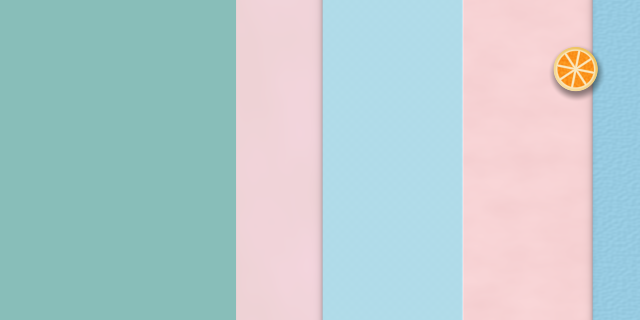
This background is drawn by a WebGL 2 fragment shader. Its source:

```glsl
#version 300 es
precision highp float;
// Five upright paper strips in teal, pink and blue, with an orange slice on a seam.
// Strips are layered from left to right by smooth edges; gradient noise gives the
// paper grain, exponential falloffs the seam shadows, and polar folding the slice.

#define SEAMS vec4(0.738, 1.008, 1.446, 1.852)
#define SLICE_CENTER vec2(1.799, 0.784)
#define SLICE_RADIUS 0.069
#define SEGMENTS 8.0
#define SHADOW_WIDTH 0.008
#define SHADOW_DEPTH 0.24

uniform vec2 u_resolution;
out vec4 fragColor;

const float TAU = 6.2831853;
const vec3 TEAL = vec3(0.533, 0.745, 0.725);
const vec3 ROSE = vec3(0.942, 0.828, 0.848);
const vec3 SKY = vec3(0.690, 0.860, 0.913);
const vec3 BLUSH = vec3(0.968, 0.823, 0.830);
const vec3 AZURE = vec3(0.590, 0.795, 0.883);
const vec3 RIND = vec3(0.93, 0.76, 0.36);
const vec3 PITH = vec3(0.98, 0.91, 0.75);
const vec3 FLESH = vec3(0.98, 0.57, 0.10);

vec2 gradient(vec2 cell) {
    vec3 h = fract(cell.xyx * vec3(0.1031, 0.1030, 0.0973));
    h += dot(h, h.yzx + 33.33);
    float angle = TAU * fract((h.x + h.y) * h.z);
    return vec2(cos(angle), sin(angle));
}

float noise(vec2 p) {
    vec2 i = floor(p), f = p - i;
    vec2 u = f * f * f * (f * (f * 6.0 - 15.0) + 10.0);
    vec2 e = vec2(0.0, 1.0);
    float low = mix(dot(gradient(i), f), dot(gradient(i + e.yx), f - e.yx), u.x);
    float high = mix(dot(gradient(i + e), f - e), dot(gradient(i + 1.0), f - 1.0), u.x);
    return mix(low, high, u.y);
}

float fbm(vec2 p) {
    float sum = 0.0, amp = 0.5;
    for (int i = 0; i < 3; i++) {
        sum += amp * noise(p);
        p = p * 2.03 + 17.0;
        amp *= 0.5;
    }
    return sum;
}

// Coverage of the region where d is positive, one pixel soft
float cover(float d, float px) {
    return smoothstep(-0.5 * px, 0.5 * px, d);
}

// Darkening cast to the left of a seam
float seamShadow(float x, float seam) {
    return 1.0 - SHADOW_DEPTH * exp(-max(seam - x, 0.0) / SHADOW_WIDTH);
}

vec3 strips(vec2 p, float px) {
    // Rose: broad slanted washes, brighter toward the right
    float wash = fbm(vec2(p.x * 5.0 + p.y * 1.6, p.y * 3.0 - p.x));
    vec3 rose = ROSE + vec3(0.012, 0.006, 0.018) * (wash * 2.0 + (p.x - 0.87) * 4.0);
    rose *= seamShadow(p.x, SEAMS.y);

    // Sky: faint diagonal weave
    float weave = sin(p.x * 210.0) * sin(p.y * 210.0);
    vec3 sky = SKY + 0.003 * weave;

    // Blush: cloudy blotches stretched sideways
    float cloud = fbm(p * vec2(7.0, 13.0) + 5.0);
    vec3 blush = BLUSH + vec3(0.025, 0.04, 0.04) * cloud;
    blush *= seamShadow(p.x, SEAMS.w);

    // Azure: fine embossed grain
    vec2 g = p * vec2(65.0, 100.0);
    vec3 azure = AZURE + 0.035 * (noise(g) - noise(g + vec2(0.3, -0.4)));
    azure -= 0.05 * exp(-max(p.x - SEAMS.w, 0.0) / 0.006);

    vec3 color = mix(TEAL, rose, cover(p.x - SEAMS.x, px));
    color = mix(color, sky, cover(p.x - SEAMS.y, px));
    color = mix(color, blush, cover(p.x - SEAMS.z, px));
    color += 0.05 * (1.0 - smoothstep(0.0, 0.005, abs(p.x - SEAMS.z)));
    return mix(color, azure, cover(p.x - SEAMS.w, px));
}

vec3 addSlice(vec3 color, vec2 q, float px) {
    // Soft shadow below and to the right
    float drop = length(q - vec2(0.004, -0.013)) - SLICE_RADIUS;
    color *= 1.0 - 0.42 * (1.0 - smoothstep(-0.012, 0.022, drop));

    // Rind, paler toward the lower left, then pith
    float r = length(q);
    float light = dot(q, vec2(-0.6, -0.8)) / SLICE_RADIUS;
    vec3 rind = mix(RIND, PITH, 0.35 + 0.35 * light);
    vec3 slice = mix(rind, PITH, 1.0 - smoothstep(0.058, 0.065, r));

    // Wedges folded into one sector, inset from its sides
    float sector = TAU / SEGMENTS;
    float turn = atan(q.y, q.x) + 0.2;
    float a = (fract(turn / sector) - 0.5) * sector;
    float side = r * sin(0.5 * sector - abs(a)) - 0.0035;
    float wedge = min(side, 0.057 - r);
    vec3 flesh = FLESH + vec3(0.02, 0.10, 0.08) * noise(q * 130.0);
    slice = mix(slice, flesh, smoothstep(-0.001 - 0.5 * px, 0.001 + 0.5 * px, wedge));
    return mix(color, slice, cover(SLICE_RADIUS - r, px));
}

void main() {
    float px = 1.0 / u_resolution.y;
    vec2 p = gl_FragCoord.xy * px;
    vec3 color = addSlice(strips(p, px), p - SLICE_CENTER, px);
    fragColor = vec4(color, 1.0);
}
```
